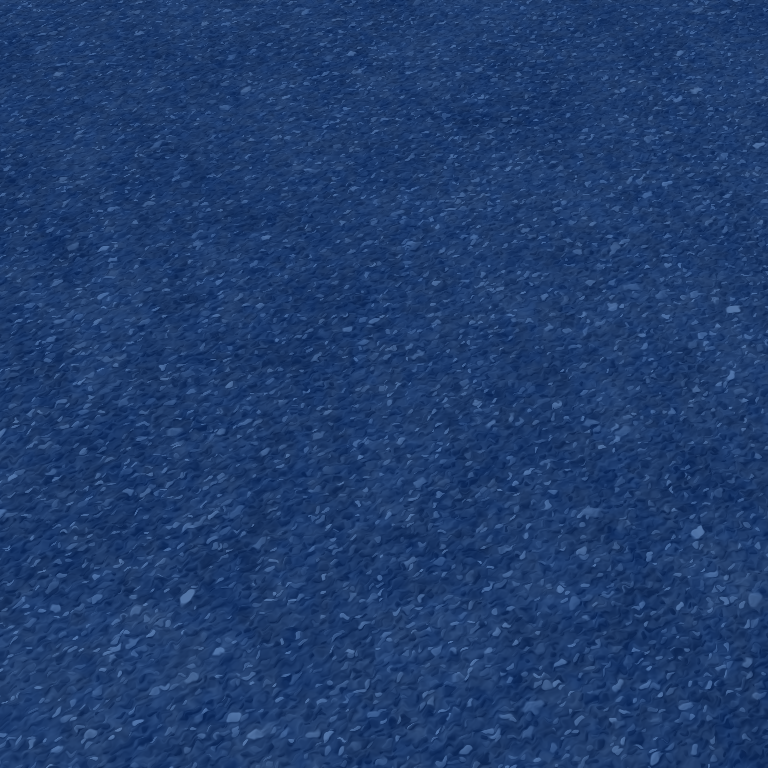
This texture is drawn by a Shadertoy shader. Its source:

```glsl
// Blue granular ground seen at a slant: slim tilted flakes, finer with distance.
// Layers of jittered ellipses are painted over soft noise on a perspective plane,
// and the resulting tone is mapped to a ramp from deep to pale blue.

#define HORIZON 2.2        // height where the ground plane vanishes
#define GRAIN_DENSITY 112.0
#define DEPTH_STRETCH 2.05
#define GRAIN_TILT 0.56    // main flake direction in radians
#define TILT_SPREAD 0.85
#define GRAIN_SIZE vec2(0.60, 0.28)
#define CONTRAST 1.12
#define DEEP_BLUE vec3(0.070, 0.178, 0.362)
#define PALE_BLUE vec3(0.270, 0.402, 0.600)

float hash(vec2 p) {
    return fract(sin(dot(p, vec2(127.1, 311.7))) * 43758.5453);
}

float noise(vec2 p) {
    vec2 i = floor(p), f = fract(p);
    f = f * f * (3.0 - 2.0 * f);
    float low = mix(hash(i), hash(i + vec2(1, 0)), f.x);
    float high = mix(hash(i + vec2(0, 1)), hash(i + vec2(1, 1)), f.x);
    return mix(low, high, f.y);
}

vec2 rotate(vec2 p, float angle) {
    float c = cos(angle), s = sin(angle);
    return vec2(c * p.x + s * p.y, c * p.y - s * p.x);
}

// Paints one layer of flakes over the tone; each is lit from above.
float paintGrains(float tone, vec2 p, float presence, float lift, float seed) {
    vec2 cell = floor(p);
    for (int y = -1; y <= 1; y++) {
        for (int x = -1; x <= 1; x++) {
            vec2 id = cell + vec2(x, y);
            vec2 key = id + seed;
            vec2 jitter = vec2(hash(key + 3.1), hash(key + 7.7)) - 0.5;
            float angle = GRAIN_TILT + TILT_SPREAD * (hash(key + 11.3) - 0.5);
            float size = mix(0.65, 1.1, hash(key + 17.9));
            vec2 q = rotate(p - id - 0.5 - 0.8 * jitter, angle) / (GRAIN_SIZE * size);
            float cover = 1.0 - smoothstep(0.6, 1.05, length(q));
            cover *= step(hash(key + 23.5), presence);
            float shade = lift + 1.15 * pow(hash(key + 29.2), 2.5) + 0.16 * q.y;
            // A thin dark gap lies under the lower edge.
            float gap = 1.0 - smoothstep(0.5, 1.1, length(q + vec2(0.0, 0.55)));
            tone -= 0.10 * gap * step(hash(key + 23.5), presence);
            tone = mix(tone, shade, 0.9 * cover);
        }
    }
    return tone;
}

void mainImage(out vec4 fragColor, in vec2 fragCoord) {
    vec2 uv = fragCoord / iResolution.xy;

    // Ground plane, with ragged flake outlines from a small warp
    float depth = 1.0 / (HORIZON - uv.y);
    vec2 ground = GRAIN_DENSITY * depth * vec2(uv.x - 0.5, DEPTH_STRETCH);
    vec2 warp = vec2(noise(ground * 2.3 + 5.0), noise(ground * 2.3 + 41.0)) - 0.5;
    vec2 p = ground + 0.42 * warp;

    // Soft bed, then fine, medium and rare large flakes
    vec2 along = rotate(p, GRAIN_TILT);
    float tone = 0.08 + 0.36 * noise(along * vec2(1.6, 3.6));
    tone = paintGrains(tone, p * 1.65, 0.85, 0.02, 13.0);
    tone = paintGrains(tone, p * 1.05 + 9.4, 0.48, 0.03, 57.0);
    tone = paintGrains(tone, p * 0.68 + 4.7, 0.07, 0.22, 91.0);

    // Fine roughness, broad patches and calmer distance
    tone += 0.20 * (noise(along * vec2(3.0, 6.5) + 19.0) - 0.5);
    tone += 0.16 * (noise(ground * 0.16) - 0.5) + 0.12 * (noise(ground * 0.42 + 8.0) - 0.5);
    tone = 0.27 + (tone - 0.27) * CONTRAST * mix(1.08, 0.78, uv.y);
    tone -= 0.15 * smoothstep(0.25, 0.0, length(uv - vec2(1.0, 0.0)));
    tone = clamp(tone, -0.12, 1.25);

    // Colour ramp with slight drift between greyer and purer blue
    vec3 color = mix(DEEP_BLUE, PALE_BLUE, tone);
    float purity = noise(p * 0.9 + 63.0) - 0.5;
    color += purity * vec3(-0.022, -0.006, 0.022);
    fragColor = vec4(color, 1.0);
}
```
